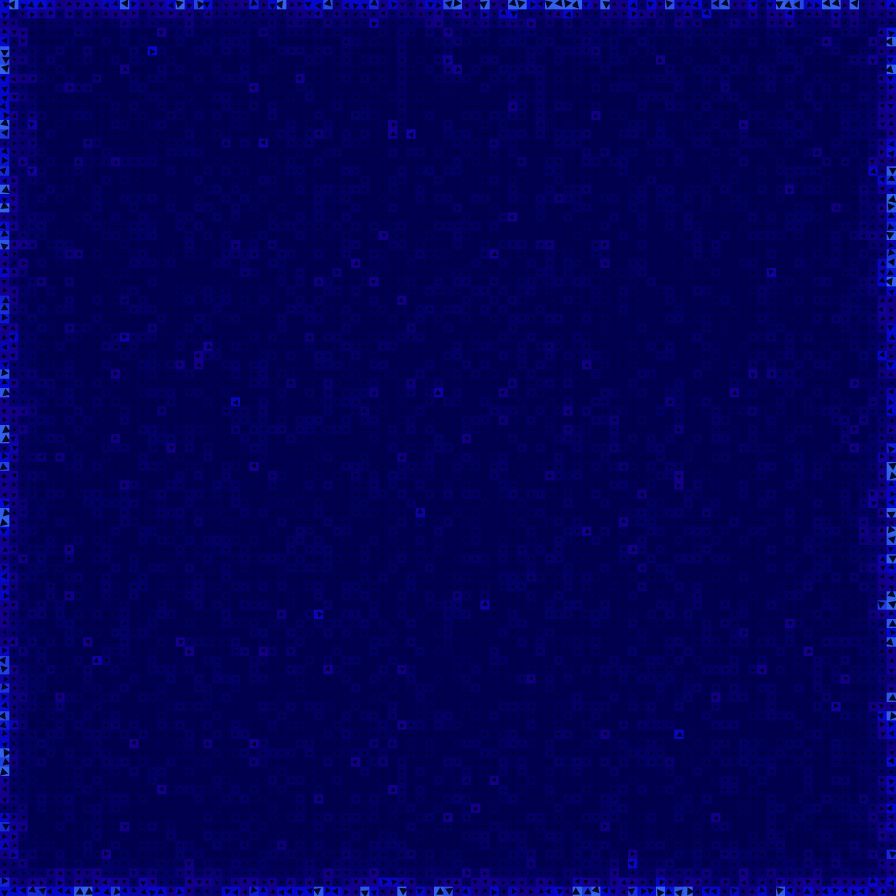
Give the GLSL for this pattern, as a Shadertoy shader.

```glsl
// Navy grid of small square cells with dark, randomly turned darts and a glowing blue border
#define CELLS 97.0
#define BORDER_FADE 1.5
#define BORDER_GLOW 0.85
#define CELL_VARIATION 0.24
#define SPARK_GLOW 0.46
#define SPARK_RARITY 40.0
#define DART_MIN 0.065
#define DART_GROWTH 0.20
#define DART_COLOR vec3(0.0, 0.0, 0.09)
#define SAMPLES 3

float hash(vec2 p, float seed) {
    vec3 q = fract(vec3(p.xyx + seed * 17.3) * vec3(0.1031, 0.1030, 0.0973));
    q += dot(q, q.yzx + 33.33);
    return fract((q.x + q.y) * q.z);
}

float valueNoise(vec2 p, float seed) {
    vec2 i = floor(p), f = fract(p);
    f = f * f * (3.0 - 2.0 * f);
    vec2 e = vec2(0.0, 1.0);
    return mix(mix(hash(i, seed), hash(i + e.yx, seed), f.x),
               mix(hash(i + e.xy, seed), hash(i + e.yy, seed), f.x), f.y);
}

// Energy of a cell: quiet ground, rare sparks, and a rim that fades inward
float cellEnergy(vec2 id) {
    float ground = CELL_VARIATION * pow(hash(id, 1.0), 3.0);
    float spark = SPARK_GLOW * pow(hash(id, 2.0), SPARK_RARITY);
    vec2 inset = min(id, CELLS - 1.0 - id);
    float rim = exp(-min(inset.x, inset.y) / BORDER_FADE);
    float patches = 0.6 + 0.55 * valueNoise(id / 5.0, 3.0);
    float flicker = 0.35 + 0.8 * hash(id, 4.0);
    return clamp(ground + spark + BORDER_GLOW * rim * patches * flicker, 0.0, 1.0);
}

// Navy, indigo, strong blue, then pale blue
vec3 energyColor(float e) {
    vec3 c = mix(vec3(0.0, 0.0, 0.305), vec3(0.01, 0.005, 0.39), smoothstep(0.0, 0.22, e));
    c = mix(c, vec3(0.075, 0.0, 0.54), smoothstep(0.2, 0.45, e));
    c = mix(c, vec3(0.02, 0.03, 0.80), smoothstep(0.45, 0.68, e));
    return mix(c, vec3(0.20, 0.38, 0.92), smoothstep(0.72, 0.98, e));
}

// Equilateral triangle given by its inner radius
float triangleDistance(vec2 p, float inner) {
    return max(-p.y, abs(p.x) * 0.866 + p.y * 0.5) - inner;
}

vec3 pattern(vec2 uv, float softness) {
    vec2 grid = uv * CELLS;
    vec2 id = clamp(floor(grid), 0.0, CELLS - 1.0);
    vec2 p = grid - id - 0.5;
    float e = cellEnergy(id);

    // Turn each dart and let it grow with the energy
    float angle = 6.2832 * hash(id, 5.0);
    float c = cos(angle), s = sin(angle);
    p = mat2(c, -s, s, c) * p;
    p.y -= 0.18 * e;
    float d = triangleDistance(p, DART_MIN + DART_GROWTH * e);
    float dart = 1.0 - smoothstep(-softness, softness, d);
    return mix(energyColor(e), DART_COLOR, 0.92 * dart);
}

void mainImage(out vec4 fragColor, in vec2 fragCoord) {
    float softness = 0.25 * CELLS / min(iResolution.x, iResolution.y);
    vec3 sum = vec3(0.0);
    // Average several positions inside the pixel to smooth cell edges
    for (int y = 0; y < SAMPLES; y++) {
        for (int x = 0; x < SAMPLES; x++) {
            vec2 offset = (vec2(x, y) + 0.5) / float(SAMPLES) - 0.5;
            sum += pattern((fragCoord + offset) / iResolution.xy, softness);
        }
    }
    fragColor = vec4(sum / float(SAMPLES * SAMPLES), 1.0);
}
```
